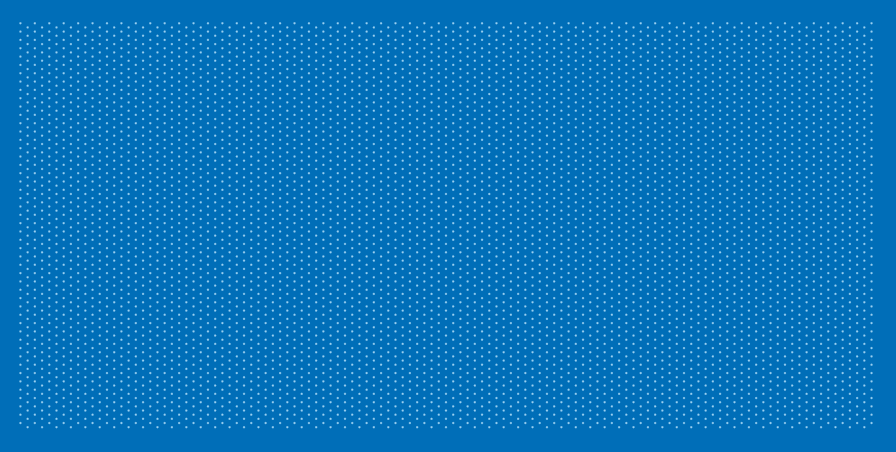
Give the GLSL for this pattern, as a Shadertoy shader.

```glsl
#define GROUND_COLOR vec3(0.0, 0.43, 0.72)
#define DOT_COLOR vec3(0.60, 0.81, 0.94)
#define COLUMNS 119.0
#define DOTS_PER_COLUMN 49.0
#define COLUMN_PITCH 0.00805
#define ROW_PITCH 0.009295
#define FIELD_ORIGIN vec2(0.0228, 0.0277)
#define DOT_RADIUS 0.00117
#define EDGE_PIXELS 1.2

// Centre of the closest dot in a bounded, staggered lattice
vec2 nearestDot(vec2 p) {
    vec2 q = p - FIELD_ORIGIN;
    float column = clamp(floor(q.x / COLUMN_PITCH + 0.5), 0.0, COLUMNS - 1.0);
    // Even columns sit half a step higher
    float stagger = 0.5 * (1.0 - mod(column, 2.0));
    float row = clamp(floor(q.y / ROW_PITCH - stagger + 0.5), 0.0, DOTS_PER_COLUMN - 1.0);
    return FIELD_ORIGIN + vec2(column * COLUMN_PITCH, (row + stagger) * ROW_PITCH);
}

// Disc coverage with an edge softened across a given width
float discCoverage(float distanceToCentre, float edgeWidth) {
    return clamp(0.5 + (DOT_RADIUS - distanceToCentre) / edgeWidth, 0.0, 1.0);
}

void mainImage(out vec4 fragColor, in vec2 fragCoord) {
    // One unit is the canvas width
    vec2 p = fragCoord / iResolution.x;
    float edgeWidth = EDGE_PIXELS / iResolution.x;
    float dotMask = discCoverage(distance(p, nearestDot(p)), edgeWidth);
    fragColor = vec4(mix(GROUND_COLOR, DOT_COLOR, dotMask), 1.0);
}
```
